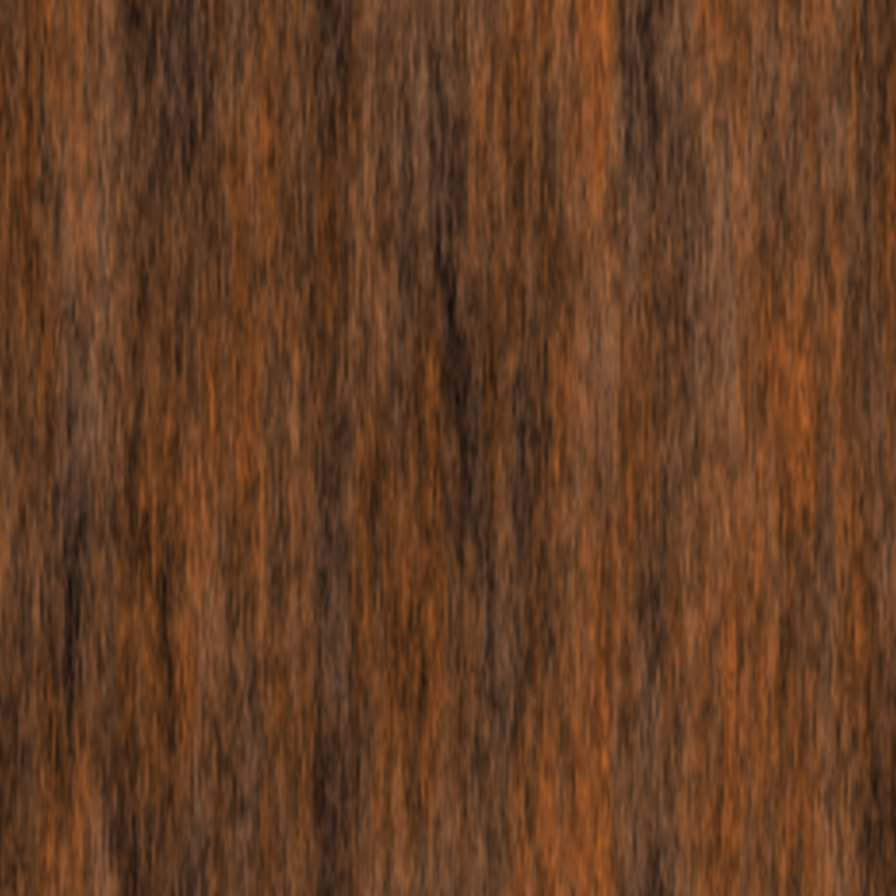
Write a three.js fragment shader that draws this texture.

```glsl
// Dark brown wood veneer with straight vertical grain.
// Stretched column noise at several scales sets the tone, from broad bands
// to hair-thin fibres; separate layers tint it from grey brown to orange.
varying vec2 vUv;

// Colours
const vec3 GREY_BROWN = vec3(0.357, 0.245, 0.174);
const vec3 ORANGE_BROWN = vec3(0.378, 0.215, 0.104);
const vec3 PORE_BLACK = vec3(0.065, 0.048, 0.038);

// Cells across and up for each layer: whole numbers keep the tile seamless
const vec2 BAND_CELLS = vec2(11.0, 2.0);
const vec2 STRIPE_CELLS = vec2(27.0, 3.0);
const vec2 STREAK_CELLS = vec2(64.0, 5.0);
const vec2 FIBRE_CELLS = vec2(127.0, 13.0);
const vec2 HAIR_CELLS = vec2(233.0, 34.0);
const vec2 FLECK_CELLS = vec2(256.0, 90.0);
const vec2 WAVER_CELLS = vec2(40.0, 24.0);

// Strength of each layer
const float BAND_TONE = 0.20;
const float STRIPE_TONE = 0.18;
const float STREAK_TONE = 0.18;
const float FIBRE_TONE = 0.20;
const float HAIR_TONE = 0.30;
const float FLECK_TONE = 0.16;
const float DARK_VEIN = 0.42;
const float WAVER = 0.0012;

float hash(vec2 p) {
  return fract(sin(dot(p, vec2(127.1, 311.7))) * 43758.5453);
}

// Noise along one column, shifted by a random phase so that rows never align
float columnNoise(float column, float y, vec2 cells, float seed) {
  float id = floor(mod(column + 0.5, cells.x)) + seed * 3.17;
  float along = (y + hash(vec2(id, seed))) * cells.y;
  float row = floor(along);
  float lower = hash(vec2(id, floor(mod(row + 0.5, cells.y)) + seed * 5.71));
  float upper = hash(vec2(id, floor(mod(row + 1.5, cells.y)) + seed * 5.71));
  return mix(lower, upper, smoothstep(0.0, 1.0, along - row));
}

// Wrapping grain noise from -1 to 1
float grain(vec2 uv, vec2 cells, float seed) {
  float across = uv.x * cells.x;
  float column = floor(across);
  float left = columnNoise(column, uv.y, cells, seed);
  float right = columnNoise(column + 1.0, uv.y, cells, seed);
  return 2.0 * mix(left, right, smoothstep(0.0, 1.0, across - column)) - 1.0;
}

void main() {
  // Slight sideways waver of the fibres
  vec2 uv = vUv;
  uv.x += WAVER * grain(vUv, WAVER_CELLS, 1.0);

  // Tone: sum of grain layers from coarse to fine
  float tone = 1.02;
  tone += BAND_TONE * grain(uv, BAND_CELLS, 2.0);
  tone += STRIPE_TONE * grain(uv, STRIPE_CELLS, 3.0);
  tone += STREAK_TONE * grain(uv, STREAK_CELLS, 4.0);
  tone += FIBRE_TONE * grain(uv, FIBRE_CELLS, 5.0);
  tone += HAIR_TONE * grain(uv, HAIR_CELLS, 6.0);
  tone += FLECK_TONE * grain(uv, FLECK_CELLS, 7.0);

  // Sparse dark veins, broken up by the streaks
  float vein = 0.65 * grain(uv, BAND_CELLS + vec2(3.0, 0.0), 8.0)
             + 0.35 * grain(uv, STREAK_CELLS, 9.0)
             + 0.25 * grain(uv, FIBRE_CELLS, 10.0);
  tone -= DARK_VEIN * smoothstep(0.25, 0.85, vein);

  // Warmth: orange patches and streaks
  float warmth = 0.5
               + 0.42 * grain(uv, BAND_CELLS, 11.0)
               + 0.36 * grain(uv, STRIPE_CELLS, 12.0)
               + 0.34 * grain(uv, STREAK_CELLS, 13.0)
               + 0.25 * grain(uv, FIBRE_CELLS, 14.0);
  vec3 wood = mix(GREY_BROWN, ORANGE_BROWN, clamp(warmth, 0.0, 1.0));
  wood *= 1.0 + 0.22 * smoothstep(0.8, 1.4, warmth);

  // Deep tones fade to near black
  vec3 color = max(PORE_BLACK + (wood - PORE_BLACK) * tone, 0.6 * PORE_BLACK);
  gl_FragColor = vec4(color, 1.0);
}
```
